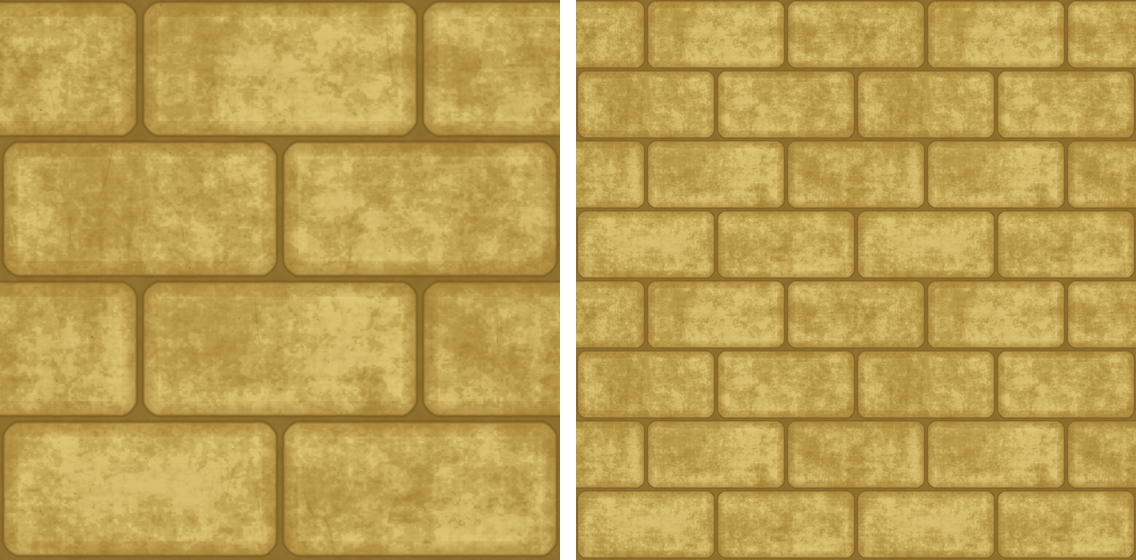
Left, the tile; right, the same tile 2 across and 2 down.
Give the GLSL for this texture, as a Shadertoy shader.

```glsl
// Tiling wall of worn ochre bricks in running bond, with bevelled rims and dark joints.

const vec2  BRICKS       = vec2(2.0, 4.0);        // repeats across and down
const vec2  HALF_BRICK   = vec2(0.2437, 0.1190);  // half size of a brick face
const float ROW_LIFT     = 0.002;                 // height of the lowest joint centre
const float CORNER       = 0.026;                 // corner size
const float CORNER_POWER = 1.55;                  // 1 = chamfer, 2 = round
const float BEVEL        = 0.026;                 // width of the rim
const float PIT_GRID     = 64.0;                  // cells for the small pits

const vec3 STONE_DARK   = vec3(0.675, 0.550, 0.235);
const vec3 STONE_LIGHT  = vec3(0.845, 0.750, 0.435);
const vec3 RIM_TINT     = vec3(0.640, 0.495, 0.195);
const vec3 EDGE_TINT    = vec3(0.530, 0.395, 0.145);
const vec3 JOINT_DARK   = vec3(0.495, 0.375, 0.140);
const vec3 JOINT_LIGHT  = vec3(0.560, 0.440, 0.180);

float hash(vec2 cell, float seed) {
    uvec3 v = uvec3(ivec3(vec3(cell, seed))) * uvec3(1597334673u, 3812015801u, 2798796415u);
    uint h = v.x ^ v.y ^ v.z;
    h = (h ^ (h >> 16)) * 2146121005u;
    h = (h ^ (h >> 15)) * 2221713035u;
    return float((h ^ (h >> 16)) >> 8) / 16777216.0;
}

// Whole-number wrap; the half step keeps it safe from rounding in mod.
vec2 wrap(vec2 cell, vec2 cells) {
    return floor(mod(cell + 0.5, cells));
}

// Value noise on a lattice of "cells" that wraps over the unit square.
float noise(vec2 uv, vec2 cells, float seed) {
    vec2 p = uv * cells, i = floor(p), f = fract(p);
    f = f * f * (3.0 - 2.0 * f);
    vec2 a = wrap(i, cells), b = wrap(i + 1.0, cells);
    return mix(mix(hash(a, seed), hash(vec2(b.x, a.y), seed), f.x),
               mix(hash(vec2(a.x, b.y), seed), hash(b, seed), f.x), f.y);
}

float fbm(vec2 uv, vec2 cells, int octaves, float gain, float seed) {
    float sum = 0.0, total = 0.0, amp = 1.0;
    for (int i = 0; i < octaves; i++) {
        sum += amp * noise(uv, cells, seed + float(i));
        total += amp;
        amp *= gain;
        cells *= 2.0;
    }
    return sum / total;
}

// Sparse dark pits, one candidate per cell.
float pits(vec2 uv) {
    vec2 p = uv * PIT_GRID, cell = wrap(floor(p), vec2(PIT_GRID));
    vec2 centre = 0.3 + 0.4 * vec2(hash(cell, 71.0), hash(cell, 72.0));
    float radius = mix(0.08, 0.20, hash(cell, 73.0));
    float present = step(0.985, hash(cell, 74.0));
    return present * (1.0 - smoothstep(radius * 0.4, radius, length(fract(p) - centre)));
}

// Brightness of the worn face, 0 dark to 1 light.
float wearTone(vec2 uv, vec2 local, vec2 id) {
    float cloud   = fbm(uv, vec2(6.0, 8.0), 3, 0.6, 10.0);
    float grain   = fbm(uv, vec2(24.0, 28.0), 4, 0.85, 20.0);
    float speck   = fbm(uv, vec2(112.0, 128.0), 2, 0.9, 25.0);
    float upright = fbm(uv, vec2(72.0, 10.0), 3, 0.7, 30.0);
    float level   = fbm(uv, vec2(10.0, 80.0), 3, 0.7, 40.0);
    float ragged  = cloud * 0.44 + grain * 0.44 + speck * 0.12 - 0.04 * local.y / HALF_BRICK.y;

    float tone = 0.53 + 0.50 * (cloud - 0.5) + 0.70 * (grain - 0.5) + 0.34 * (speck - 0.5);
    tone += 0.40 * (upright - 0.5) + 0.36 * (level - 0.5);
    tone += 0.20 * smoothstep(0.525, 0.560, ragged);                // pale flaked patches
    tone -= 0.15 * (1.0 - smoothstep(0.425, 0.460, ragged));        // dark stains
    tone += 0.12 * (hash(id, 50.0) - 0.5);                          // brick to brick

    // Hairline scratches along noise contours, broken up by a mask.
    float vein = abs(noise(uv, vec2(14.0, 4.0), 60.0) - 0.5);
    float mask = smoothstep(0.58, 0.72, noise(uv, vec2(10.0, 12.0), 61.0));
    tone -= 0.18 * mask * (1.0 - smoothstep(0.008, 0.022, vein));
    return clamp(tone - 0.50 * pits(uv), -0.35, 1.0);
}

void mainImage(out vec4 fragColor, in vec2 fragCoord) {
    vec2 uv = fragCoord / iResolution.xy;
    float pixel = 1.0 / min(iResolution.x, iResolution.y);

    // Brick layout: every second row moves by half a brick.
    vec2 grid = (uv - vec2(0.0, ROW_LIFT)) * BRICKS;
    grid.x += 0.5 * wrap(floor(grid.yy), vec2(2.0)).y;
    vec2 id = wrap(floor(grid), BRICKS);
    vec2 local = (fract(grid) - 0.5) / BRICKS;

    // Distance to the brick outline, with softened chamfer corners.
    vec2 side = abs(local) - HALF_BRICK;
    vec2 q = max(side + CORNER, 1e-5);
    float corner = pow(pow(q.x, CORNER_POWER) + pow(q.y, CORNER_POWER), 1.0 / CORNER_POWER);
    float dist = corner + min(max(side.x, side.y) + CORNER, 0.0) - CORNER;
    float rough = fbm(uv, vec2(48.0), 3, 0.8, 80.0) - 0.5;
    dist += 0.0010 * rough;
    float depth = -dist;
    float frame = -max(side.x, side.y) - BEVEL;

    // Stone face, bevel step and darkened rim.
    vec3 stone = mix(STONE_DARK, STONE_LIGHT, wearTone(uv, local, id));
    float inner = smoothstep(-0.0015, 0.0015, frame);
    stone += vec3(0.026, 0.032, 0.020) * inner * exp(-max(frame, 0.0) / 0.018);
    stone -= vec3(0.008, 0.014, 0.012) * (1.0 - inner);
    float rim = 1.0 - smoothstep(0.002, 0.027, depth + 0.025 * rough);
    stone = mix(stone, RIM_TINT, 0.50 * rim);
    stone = mix(stone, EDGE_TINT, 0.55 * (1.0 - smoothstep(0.0, 0.0045, depth)));

    // Joint, shaded beside the bricks and level along its centre.
    vec3 joint = mix(JOINT_DARK, JOINT_LIGHT, smoothstep(0.0, 0.0058, dist));
    joint += 0.04 * rough;

    float cover = 1.0 - smoothstep(-pixel, pixel, dist);
    fragColor = vec4(mix(joint, stone, cover), 1.0);
}
```
